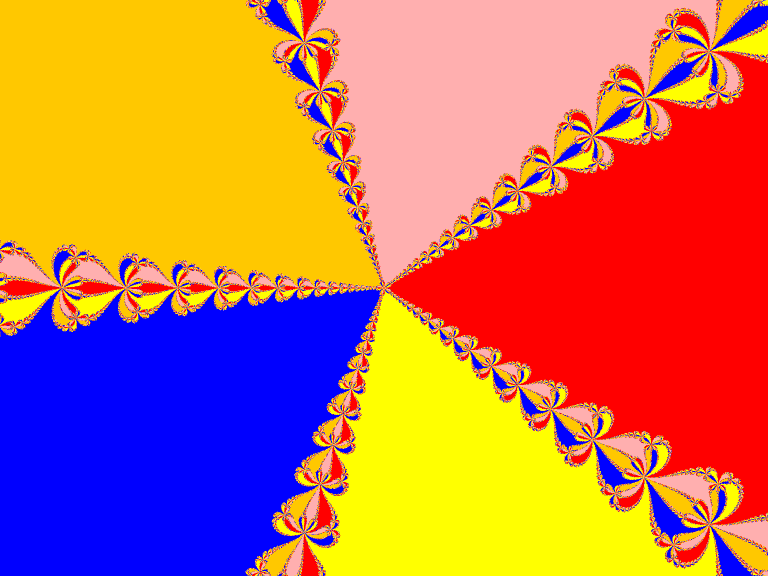
A Shadertoy shader for this background:

```glsl
// Basins of attraction of Newton's method for z^5 = 1, seen from far out.
// Each point is iterated until it settles, then takes the flat colour of the
// root it reached; beaded chains grow where the five basins meet.

const float TAU = 6.2831853;
const float ROOT_COUNT = 5.0;
const float VIEW_HEIGHT = 60.0;   // height of the canvas in the complex plane
const int MAX_STEPS = 96;
const int SAMPLES = 2;            // samples per pixel side

// Root colours, counter-clockwise from the positive real axis
const vec3 RED    = vec3(1.0, 0.0, 0.0);
const vec3 PINK   = vec3(1.0, 0.686, 0.686);
const vec3 ORANGE = vec3(1.0, 0.784, 0.0);
const vec3 BLUE   = vec3(0.0, 0.0, 1.0);
const vec3 YELLOW = vec3(1.0, 1.0, 0.0);

vec2 complexSquare(vec2 z) {
    return vec2(z.x * z.x - z.y * z.y, 2.0 * z.x * z.y);
}

vec2 complexInverse(vec2 z) {
    return vec2(z.x, -z.y) / max(dot(z, z), 1e-6);
}

// One step of z - (z^n - 1) / (n z^(n-1)), with n = 5
vec2 newtonStep(vec2 z) {
    vec2 inverseFourth = complexSquare(complexSquare(complexInverse(z)));
    return ((ROOT_COUNT - 1.0) * z + inverseFourth) / ROOT_COUNT;
}

vec2 settle(vec2 z) {
    for (int i = 0; i < MAX_STEPS; i++) {
        vec2 next = newtonStep(z);
        vec2 change = next - z;
        z = next;
        if (dot(change, change) < 1e-6) break;
    }
    return z;
}

// Colour of the root nearest in angle
vec3 rootColour(vec2 z) {
    float sector = floor(atan(z.y, z.x) * ROOT_COUNT / TAU + 0.5);
    int root = int(mod(sector + ROOT_COUNT, ROOT_COUNT));
    if (root == 0) return RED;
    if (root == 1) return PINK;
    if (root == 2) return ORANGE;
    return root == 3 ? BLUE : YELLOW;
}

vec2 toPlane(vec2 position, vec2 canvas, float viewHeight) {
    return (position - 0.5 * canvas) / canvas.y * viewHeight;
}

void mainImage(out vec4 fragColor, in vec2 fragCoord) {
    vec3 sum = vec3(0.0);

    // Average a small grid inside the pixel to smooth the edges
    for (int j = 0; j < SAMPLES; j++) {
        for (int i = 0; i < SAMPLES; i++) {
            vec2 offset = (vec2(i, j) + 0.5) / float(SAMPLES) - 0.5;
            vec2 z = toPlane(fragCoord + offset, iResolution.xy, VIEW_HEIGHT);
            sum += rootColour(settle(z));
        }
    }
    fragColor = vec4(sum / float(SAMPLES * SAMPLES), 1.0);
}
```
